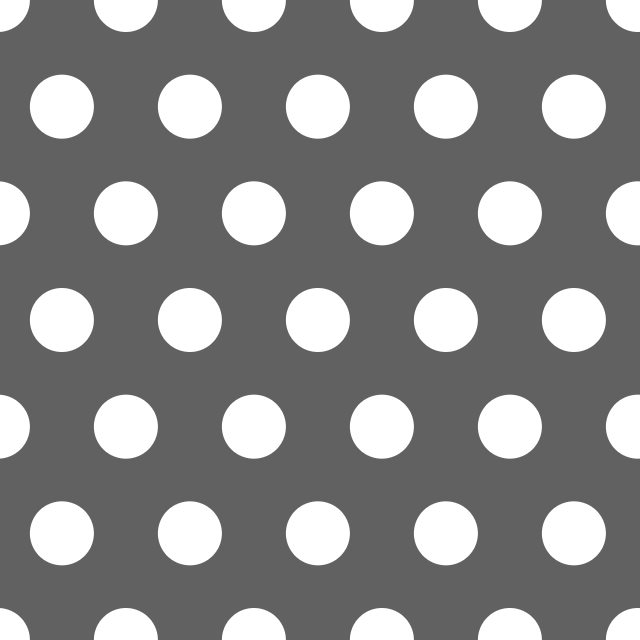
A Shadertoy shader for this pattern:

```glsl
// Staggered polka dots: white discs on a flat grey ground.
// Each point finds its nearest row, shifts odd rows by half a column,
// then measures the distance to the nearest disc; whole counts make it tile.

const float COLUMNS = 5.0;       // dots across
const float ROWS = 6.0;          // rows down, even so the stagger wraps
const float RADIUS = 0.05;       // in canvas units
const float SHIFT_X = -0.0033;   // sideways offset of the whole lattice
const vec3 GROUND = vec3(0.38);
const vec3 DOT = vec3(1.0);

// Signed distance to the nearest disc of the staggered lattice
float dotDistance(vec2 p) {
    float row = round(p.y * ROWS);
    float stagger = 0.5 * mod(row, 2.0);
    float column = (p.x - SHIFT_X) * COLUMNS - stagger;
    vec2 offset = vec2((column - round(column)) / COLUMNS, p.y - row / ROWS);
    return length(offset) - RADIUS;
}

void mainImage(out vec4 fragColor, in vec2 fragCoord) {
    vec2 uv = fragCoord / iResolution.xy;
    float pixel = 1.0 / min(iResolution.x, iResolution.y);

    // Edge blended over about one pixel
    float coverage = clamp(0.5 - dotDistance(uv) / pixel, 0.0, 1.0);
    fragColor = vec4(mix(GROUND, DOT, coverage), 1.0);
}
```
